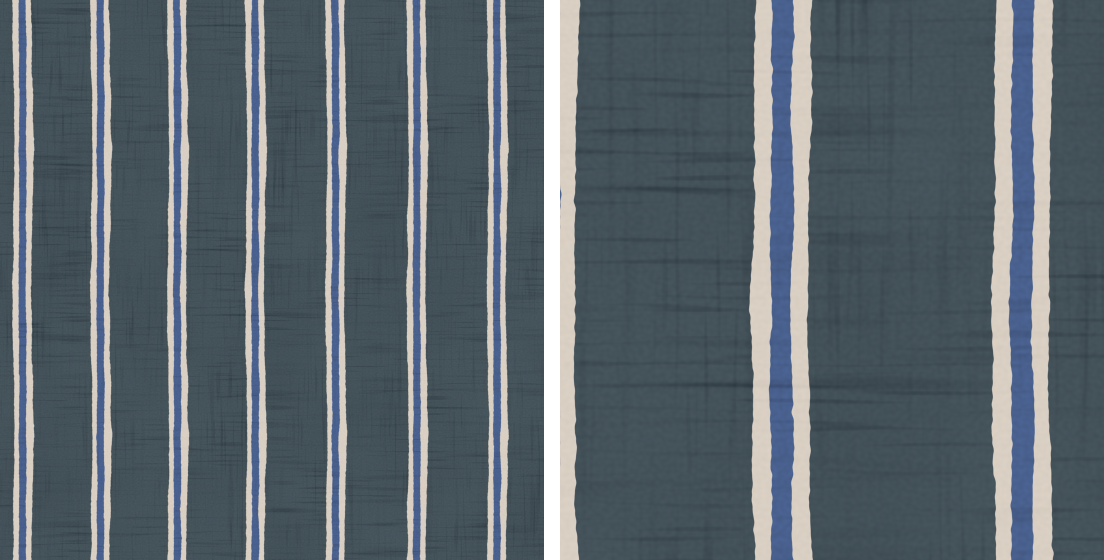
Left: the whole. Right: its middle third, enlarged.
Reproduce this pattern procedurally as a Shadertoy shader.

```glsl
const float TAU = 6.2831853;

// Layout, in units of canvas height
const float STRIPE_PITCH = 0.1412;
const float FIRST_STRIPE = 0.0400;
const float STRIPE_HALF  = 0.0168;
const float CORE_HALF    = 0.0064;
const float CORE_SHIFT   = -0.0004;
const float REPEAT_Y     = 0.512;   // height of one hand-drawn repeat
const float KINK_Y       = 0.221;   // where the right edge bulges
const float DRIFT        = 0.0040;  // uneven spacing between stripes
const float SWAY         = 0.0016;
const float WOBBLE       = 0.0042;
const float ROUGHNESS    = 0.0013;

// Colours
const vec3 CLOTH  = vec3(0.268, 0.322, 0.354);
const vec3 THREAD = vec3(0.172, 0.217, 0.247);
const vec3 CREAM  = vec3(0.855, 0.812, 0.765);
const vec3 BLUE   = vec3(0.280, 0.370, 0.545);

float hash(vec2 p) {
    vec3 q = fract(vec3(p.xyx) * 0.1031);
    q += dot(q, q.yzx + 33.33);
    return fract((q.x + q.y) * q.z);
}

vec2 gradient(vec2 cell) {
    float angle = TAU * hash(cell);
    return vec2(cos(angle), sin(angle));
}

float gradientNoise(vec2 p) {
    vec2 i = floor(p), f = p - i;
    vec2 u = f * f * f * (f * (f * 6.0 - 15.0) + 10.0);
    vec2 e = vec2(1, 0);
    float low  = mix(dot(gradient(i), f), dot(gradient(i + e.xy), f - e.xy), u.x);
    float high = mix(dot(gradient(i + e.yx), f - e.yx), dot(gradient(i + e.xx), f - e.xx), u.x);
    return mix(low, high, u.y);
}

// One-dimensional gradient noise that tiles after `cells` cells
float loopNoise(float t, float cells, float seed) {
    t *= cells;
    float i = floor(t), f = t - i;
    float a = 2.0 * hash(vec2(mod(i, cells), seed)) - 1.0;
    float b = 2.0 * hash(vec2(mod(i + 1.0, cells), seed)) - 1.0;
    return mix(a * f, b * (f - 1.0), f * f * (3.0 - 2.0 * f));
}

// Hand-drawn edge: slow wobble partly shared by all stripes, plus a ragged rim
float edgeOffset(float t, float id, float edge) {
    float own = 11.0 + 7.0 * id + edge;
    float slow = 0.6 * loopNoise(t, 7.0, edge) + 0.6 * loopNoise(t, 9.0, own);
    float rough = loopNoise(t, 48.0, own + 50.0) + 0.7 * loopNoise(t, 110.0, own + 90.0);
    return WOBBLE * slow + ROUGHNESS * rough;
}

// Coverage of the span between two edges
float band(float x, float left, float right, float aa) {
    return smoothstep(-aa, aa, x - left) * smoothstep(-aa, aa, right - x);
}

// Broken slubs running along x
float slubs(vec2 p) {
    float fine   = smoothstep(0.08, 0.50, gradientNoise(p * vec2(11.0, 230.0)));
    float coarse = smoothstep(0.12, 0.50, gradientNoise(p * vec2(5.0, 120.0) + 37.0));
    float patches = smoothstep(-0.35, 0.40, gradientNoise(p * vec2(6.0, 13.0) + 71.0));
    return (0.65 * fine + 0.45 * coarse) * mix(0.25, 1.0, patches);
}

void mainImage(out vec4 fragColor, in vec2 fragCoord) {
    vec2 p = fragCoord / iResolution.y;
    float aa = 0.75 / iResolution.y;

    // Linen ground: crossed slubs, soft blotches and a fine weave
    float weft = slubs(p);
    float warp = slubs(p.yx + 19.0);
    float blotch = gradientNoise(p * 5.0 + 3.0) + 0.5 * gradientNoise(p * 13.0);
    float grain = gradientNoise(p * vec2(300.0, 340.0));
    float wear = 0.60 * weft + 0.45 * warp + 0.16 * blotch + 0.18 * grain;
    vec3 color = mix(CLOTH, THREAD, clamp(wear, -0.2, 1.0));

    // Nearest stripe, in its own coordinates
    float id = floor((p.x - FIRST_STRIPE) / STRIPE_PITCH + 0.5);
    float t = fract(p.y / REPEAT_Y);
    float x = p.x - FIRST_STRIPE - id * STRIPE_PITCH;
    x -= DRIFT * (cos(TAU * id / 6.0) - 0.8);

    float kinkDistance = abs(fract(t - KINK_Y / REPEAT_Y + 0.5) - 0.5) * REPEAT_Y;
    float kink = exp(-kinkDistance / 0.022);
    float sway = SWAY * cos(TAU * (t - KINK_Y / REPEAT_Y));

    // Cream stripe
    float left  = sway - STRIPE_HALF + edgeOffset(t, id, 1.0);
    float right = sway + STRIPE_HALF + edgeOffset(t, id, 2.0) + 0.0024 * kink;
    vec3 cream = CREAM * (1.0 - 0.025 * weft + 0.02 * grain);
    color = mix(color, cream, band(x, left, right, aa));

    // Blue core
    float coreSway = CORE_SHIFT + 0.4 * sway - 0.0016 * kink;
    float coreLeft  = coreSway - CORE_HALF + edgeOffset(t, id, 3.0);
    float coreRight = coreSway + CORE_HALF + edgeOffset(t, id, 4.0);
    vec3 blue = BLUE * (1.03 - 0.16 * weft - 0.06 * warp + 0.06 * grain);
    color = mix(color, blue, band(x, coreLeft, coreRight, aa));

    fragColor = vec4(color, 1.0);
}
```
